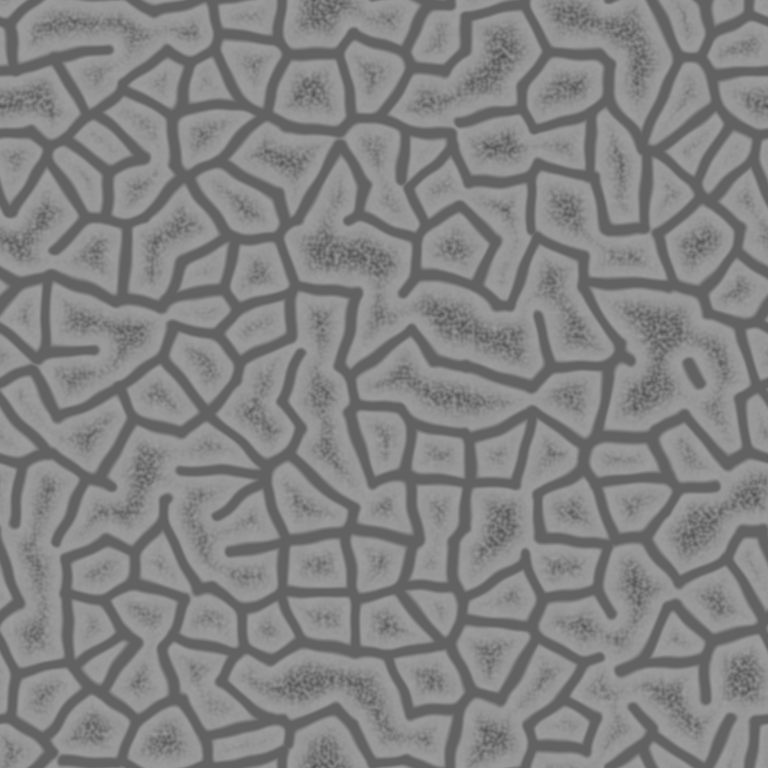
A three.js fragment shader for this pattern:

```glsl
// Tiling web of soft dark grooves on grey: edges of a wrapped Voronoi diagram,
// some left out so that cells merge and grooves end blindly. Each pixel measures
// its distance to the nearby edge segments; wide cells get a dark, grainy core.
varying vec2 vUv;

#define CELLS 13.0        // Voronoi sites across the tile
#define JITTER 0.92       // irregularity of the sites
#define DROP 0.19         // share of edges left out
#define GROOVE_IN 0.0035  // distance where the groove floor ends
#define GROOVE_OUT 0.0105 // distance where the groove wall ends
#define ROUNDING 700.0    // higher gives sharper junctions
#define WARP 0.007        // waviness of the grooves
#define GROOVE_TONE 0.385
#define RIM_TONE 0.598
#define CORE_DEPTH 0.125  // darkening in the middle of wide cells
#define GRAIN 170.0       // grain cells across the tile

const int NEAR = 6;
const int SITES = 25;

vec2 wrapCell(vec2 c, float period) {
  return floor(mod(c + 0.5, period));
}

vec3 hash(vec2 c) {
  vec3 q = fract(c.xyx * vec3(0.1031, 0.1030, 0.0973));
  q += dot(q, q.yxz + 33.33);
  return fract((q.xxy + q.yzz) * q.zyx);
}

float corner(vec2 cell, vec2 f, vec2 o, float period) {
  float angle = 6.28318 * hash(wrapCell(cell + o, period) + 7.0).x;
  return dot(vec2(cos(angle), sin(angle)), f - o);
}

// Gradient noise that repeats after one tile
float noise(vec2 uv, float period) {
  vec2 p = uv * period, c = floor(p), f = p - c;
  vec2 w = f * f * f * (f * (f * 6.0 - 15.0) + 10.0);
  vec2 e = vec2(0.0, 1.0);
  return mix(mix(corner(c, f, e.xx, period), corner(c, f, e.yx, period), w.x),
             mix(corner(c, f, e.xy, period), corner(c, f, e.yy, period), w.x), w.y);
}

// Smooth distance to the kept Voronoi edges, in canvas units
float grooveDistance(vec2 uv) {
  vec2 p = uv * CELLS, base = floor(p);
  p -= base;
  vec3 site[SITES];    // position and random value
  vec3 nearby[NEAR];   // closest sites, sorted
  for (int k = 0; k < NEAR; k++) nearby[k] = vec3(99.0);

  // Scatter the sites and keep the closest ones
  for (int s = 0; s < SITES; s++) {
    float row = floor((float(s) + 0.5) / 5.0);
    vec2 o = vec2(float(s) - 5.0 * row, row) - 2.0;
    vec3 h = hash(wrapCell(base + o, CELLS));
    vec3 q = vec3(o + 0.5 + JITTER * (h.xy - 0.5), h.z);
    site[s] = q;
    for (int k = 0; k < NEAR; k++) {
      vec3 old = nearby[k];
      if (distance(q.xy, p) < distance(old.xy, p)) {
        nearby[k] = q;
        q = old;
      }
    }
  }

  // Clip the bisector of each pair to its edge and measure the segment
  float sum = 1e-30;
  for (int i = 1; i < NEAR; i++) {
    for (int j = 0; j < NEAR; j++) {
      if (j >= i) break;
      vec3 a = nearby[j], b = nearby[i];
      if (fract(a.z + b.z) < DROP) continue;
      vec2 n = b.xy - a.xy, u = normalize(vec2(-n.y, n.x));
      vec2 r = p - a.xy - 0.5 * n;
      if (abs(dot(r, n)) > 0.9 * length(n)) continue;
      float t0 = -3.0, t1 = 3.0;
      for (int s = 0; s < SITES; s++) {
        vec2 e = site[s].xy - a.xy;
        float slope = dot(u, e);
        if (abs(slope) < 1e-4) continue;
        float t = 0.5 * dot(e, e - n) / slope;
        if (slope > 0.0) t1 = min(t1, t);
        else t0 = max(t0, t);
      }
      if (t0 >= t1) continue;
      float d = length(r - u * clamp(dot(r, u), t0, t1)) / CELLS;
      sum += exp(-ROUNDING * d);
    }
  }
  return -log(sum) / ROUNDING;
}

void main() {
  vec2 bend = vec2(noise(vUv, 22.0), noise(vUv + vec2(0.37, 0.61), 22.0));
  float d = grooveDistance(vUv + WARP * bend);

  // Light rim, mid-grey floor and dark core of the cells
  float inner = smoothstep(0.011, 0.026, d);
  float core = smoothstep(0.019, 0.042, d);
  float grain = noise(vUv, GRAIN) + 0.5 * noise(vUv, 97.0);
  float tone = RIM_TONE - 0.028 * inner - CORE_DEPTH * core;
  tone += grain * (0.012 + 0.03 * inner + 0.13 * core) + 0.02 * noise(vUv, 41.0);

  tone = mix(GROOVE_TONE, tone, smoothstep(GROOVE_IN, GROOVE_OUT, d));
  gl_FragColor = vec4(vec3(tone), 1.0);
}
```
